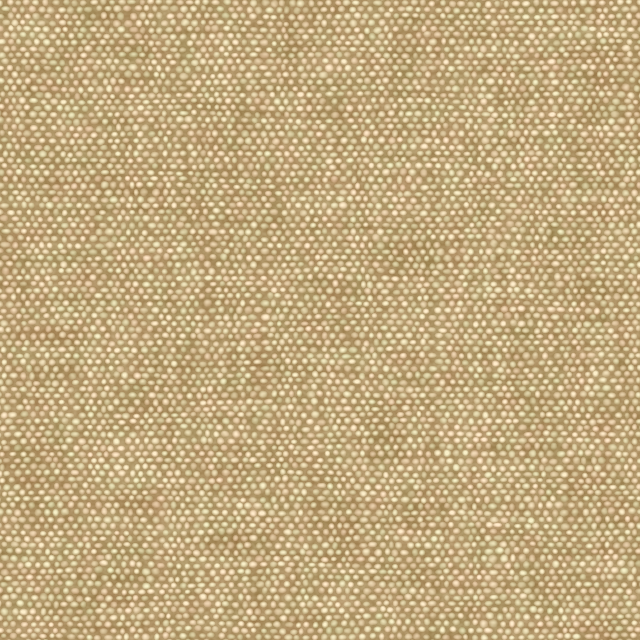
Write a WebGL 1 fragment shader that draws this texture.

```glsl
precision highp float;
uniform vec2 u_resolution;

const vec2 WEAVE_COUNT = vec2(68.0, 98.0); // beads per row, rows per canvas
const vec3 SHADOW_COLOR = vec3(0.58, 0.46, 0.265);
const vec3 LIGHT_COLOR = vec3(0.97, 0.91, 0.765);
const vec3 ROSE_TINT = vec3(0.035, -0.012, 0.012);

vec2 hash2(vec2 p) {
  vec3 q = fract(p.xyx * vec3(0.1031, 0.1030, 0.0973));
  q += dot(q, q.yzx + 33.33);
  return fract((q.xx + q.yz) * q.zy);
}

float cornerSlope(vec2 cell, vec2 corner, vec2 f) {
  float angle = 6.2832 * hash2(cell + corner).x;
  return dot(vec2(cos(angle), sin(angle)), f - corner);
}

// Gradient noise, roughly -0.7 to 0.7
float gradientNoise(vec2 p) {
  vec2 cell = floor(p);
  vec2 f = fract(p);
  vec2 s = f * f * f * (f * (f * 6.0 - 15.0) + 10.0);
  float low = mix(cornerSlope(cell, vec2(0.0), f), cornerSlope(cell, vec2(1.0, 0.0), f), s.x);
  float high = mix(cornerSlope(cell, vec2(0.0, 1.0), f), cornerSlope(cell, vec2(1.0), f), s.x);
  return mix(low, high, s.y);
}

// Threads wander slightly off the regular grid
vec2 wander(vec2 uv) {
  float dx = gradientNoise(uv * vec2(24.0, 5.0) + 17.3);
  float dy = gradientNoise(uv * vec2(6.0, 22.0) + 51.7);
  return uv + vec2(0.006 * dx, 0.005 * dy);
}

// One raised thread crossing: x is its height, y its brightness, z its tint
vec3 bead(vec2 p, vec2 id, float stagger) {
  vec2 shape = hash2(id + 7.0);
  vec2 shade = hash2(id + 131.0);
  vec2 jitter = (hash2(id + 57.0) - 0.5) * vec2(0.24, 0.20);
  vec2 center = id + vec2(0.5 + stagger, 0.5) + jitter;
  vec2 radius = vec2(0.39, 0.50) + vec2(0.14, 0.16) * (shape - 0.4);
  vec2 d = (p - center) / radius;
  float dome = max(1.0 - dot(d, d), 0.0);
  float lit = dome * (0.68 + 0.32 * (shade.x - 0.5) + 0.14 * dot(d, vec2(-0.4, 1.0)));
  return vec3(dome, lit, (shade.y - 0.5) * smoothstep(0.0, 0.5, dome));
}

// Highest bead among the neighbours in the staggered rows
vec3 weave(vec2 p) {
  vec3 top = vec3(0.0);
  for (int j = -1; j <= 1; j++) {
    float row = floor(p.y) + float(j);
    float stagger = 0.5 * mod(row, 2.0);
    for (int i = -1; i <= 1; i++) {
      vec2 id = vec2(floor(p.x - stagger) + float(i), row);
      vec3 candidate = bead(p, id, stagger);
      if (candidate.x > top.x) top = candidate;
    }
  }
  return top;
}

// Uneven yarn: long streaks along both thread directions
float yarnStreaks(vec2 uv, vec2 p) {
  float weft = gradientNoise(vec2(uv.x * 7.0, p.y * 0.8) + 91.0);
  float warp = gradientNoise(vec2(p.x * 1.1, uv.y * 8.0) + 211.0);
  float cloud = gradientNoise(uv * 9.0 + 303.0);
  return 0.17 * weft + 0.13 * warp + 0.07 * cloud;
}

void main() {
  vec2 uv = gl_FragCoord.xy / u_resolution.y;
  vec2 p = wander(uv) * WEAVE_COUNT;
  vec3 top = weave(p);

  // Fine fibres roughen the thread surface
  float fibre = gradientNoise(uv * vec2(150.0, 190.0) + 401.0);
  float tone = 0.25 + top.y + yarnStreaks(uv, p) + 0.15 * fibre;

  vec3 color = mix(SHADOW_COLOR, LIGHT_COLOR, clamp(tone, -0.08, 1.06));
  float patchTint = gradientNoise(uv * 26.0 + 503.0);
  color += ROSE_TINT * (top.z + 0.8 * patchTint);
  gl_FragColor = vec4(clamp(color, 0.0, 1.0), 1.0);
}
```
